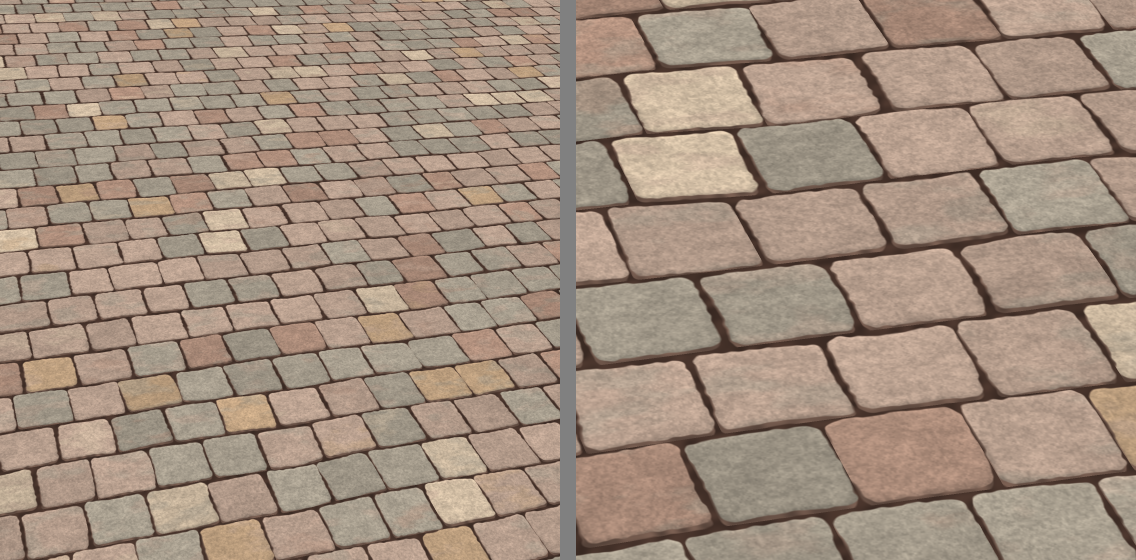
Left: the whole. Right: its middle third, enlarged.
Give the GLSL for this texture, as a Shadertoy shader.

```glsl
// Sunlit paving of worn sandstone setts in staggered rows, seen in perspective.
#define ORIGIN vec2(0.522, 0.130)    // canvas position of stone (0,0)
#define ALONG vec2(0.1081, 0.0206)   // step to the next stone in a row
#define UPWARD vec2(0.0310, 0.0871)  // step to the next row
#define SHRINK vec2(0.0180, 0.0525)  // perspective shrink per step
#define LEAN 0.38                    // slant of the side joints
#define HALF_SIZE vec2(0.488, 0.474) // stone half size within its cell
#define CORNER 0.10
#define WOBBLE 0.06                  // unevenness of the outlines
#define FACE_DROP 0.055              // visible height of the front faces
#define GRAIN 0.20
#define SAMPLES 3

const vec3 GAP = vec3(0.25, 0.18, 0.15);
const vec3 FACE = vec3(0.41, 0.32, 0.275);
const vec3 GREY = vec3(0.630, 0.595, 0.535);
const vec3 PINK = vec3(0.705, 0.610, 0.545);
const vec3 RED = vec3(0.670, 0.545, 0.475);
const vec3 CREAM = vec3(0.785, 0.710, 0.615);
const vec3 OCHRE = vec3(0.730, 0.615, 0.490);

float hash(vec2 p) {
    vec3 q = fract(p.xyx * vec3(0.1031, 0.1030, 0.0973));
    q += dot(q, q.yzx + 33.33);
    return fract((q.x + q.y) * q.z);
}

float noise(vec2 p) {
    vec2 i = floor(p), f = fract(p);
    f = f * f * (3.0 - 2.0 * f);
    return mix(mix(hash(i), hash(i + vec2(1, 0)), f.x),
               mix(hash(i + vec2(0, 1)), hash(i + vec2(1, 1)), f.x), f.y);
}

float fbm(vec2 p) {
    float sum = 0.0, amp = 0.5;
    for (int i = 0; i < 4; i++) {
        sum += amp * noise(p);
        p = p * 2.1 + 17.3;
        amp *= 0.5;
    }
    return sum;
}

float roundedBox(vec2 p, vec2 halfSize, float radius) {
    vec2 q = abs(p) - halfSize + radius;
    return length(max(q, 0.0)) + min(max(q.x, q.y), 0.0) - radius;
}

// Canvas position to paving coordinates (stone along the row, row)
vec2 toPaving(vec2 pos) {
    return inverse(mat2(ALONG - SHRINK.x * pos, UPWARD - SHRINK.y * pos)) * (pos - ORIGIN);
}

vec3 stoneColor(float pick) {
    if (pick < 0.39) return GREY;
    if (pick < 0.78) return PINK;
    if (pick < 0.89) return RED;
    return pick < 0.97 ? CREAM : OCHRE;
}

vec3 paving(vec2 uv, float aa) {
    // Row and stone indices with uneven course lines and joints
    uv.y += 0.09 * (noise(uv * vec2(0.8, 0.5) + 40.0) - 0.5);
    float row = floor(uv.y + 0.5);
    float y = uv.y - row;
    float x = uv.x + LEAN * y + 0.22 * (hash(vec2(row, 7.0)) - 0.5);
    x += 0.16 * (noise(vec2(x * 0.9, row * 13.7)) - 0.5);
    vec2 cell = vec2(floor(x + 0.5), row);
    vec2 p = vec2(x - cell.x, y);
    float seed = hash(cell + 61.0), tint = hash(cell + 127.0);

    // Irregular outline, turned a little and chipped at the edges
    vec2 local = p * 1.8 + cell * 5.0;
    vec2 bent = p + WOBBLE * (vec2(noise(local + 9.0), noise(local + 71.0)) - 0.5);
    bent += 0.06 * (seed - 0.5) * vec2(-p.y, p.x);
    vec2 size = HALF_SIZE - 0.022 * vec2(hash(cell + 5.0), hash(cell + 23.0));
    float chip = 0.022 * (noise(p * 15.0 + cell * 29.0) - 0.5);
    float top = roundedBox(bent, size, CORNER) + chip;
    float front = roundedBox(bent + vec2(0.015, FACE_DROP), size, CORNER) + chip;

    // Mineral tint, veins and rough grain
    vec2 skin = p + cell * 3.7;
    vec3 color = stoneColor(tint);
    float vein = fbm(skin * vec2(2.0, 4.0) + seed * 20.0);
    color = mix(color, stoneColor(hash(cell + 211.0)), 0.45 * smoothstep(0.45, 0.7, vein));
    color *= 0.95 + 0.11 * seed;
    color *= 1.0 + GRAIN * (fbm(skin * vec2(5.0, 8.0)) - 0.46);
    color *= 1.0 + GRAIN * (0.7 * noise(skin * 30.0) + 0.6 * noise(skin * 61.0) - 0.65);

    // Worn rim: lit at the far edge, dull at the near edge
    float rim = smoothstep(-0.07, 0.0, top);
    color *= 1.0 + rim * (0.22 * p.y - 0.03);

    vec3 joint = GAP * (0.85 + 0.4 * noise(uv * 11.0));
    vec3 side = FACE * (0.8 + 0.4 * noise(skin * 12.0));
    vec3 ground = mix(side, joint, smoothstep(-aa, aa, front));
    return mix(color, ground, smoothstep(-aa, aa, top));
}

void mainImage(out vec4 fragColor, in vec2 fragCoord) {
    vec2 footprint = fwidth(toPaving(fragCoord / iResolution.xy));
    float aa = 0.008 + 0.2 * max(footprint.x, footprint.y);
    vec3 sum = vec3(0.0);
    for (int j = 0; j < SAMPLES; j++)
        for (int i = 0; i < SAMPLES; i++) {
            vec2 offset = (vec2(i, j) + 0.5) / float(SAMPLES) - 0.5;
            sum += paving(toPaving((fragCoord + offset) / iResolution.xy), aa);
        }
    fragColor = vec4(sum / float(SAMPLES * SAMPLES), 1.0);
}
```
